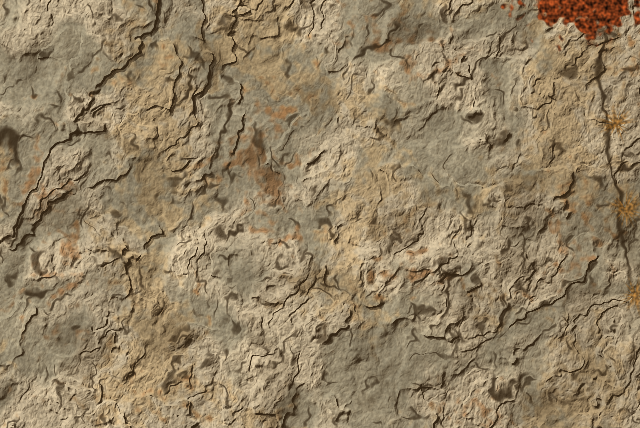
Write a WebGL 1 fragment shader that draws this texture.

```glsl
precision highp float;
// Weathered sandstone face: flaking ledges, cracks, rust stains and dry lichen.
uniform vec2 u_resolution;

const vec3 PALE   = vec3(0.775, 0.70, 0.57);
const vec3 GREY   = vec3(0.61, 0.565, 0.46);
const vec3 OCHRE  = vec3(0.71, 0.60, 0.43);
const vec3 RUST   = vec3(0.57, 0.37, 0.20);
const vec3 SHADOW = vec3(0.20, 0.145, 0.08);
const vec3 LICHEN = vec3(0.44, 0.20, 0.09);
const vec3 STRAW  = vec3(0.62, 0.42, 0.18);

const vec2 TO_LIGHT = vec2(-0.72, 0.69);
const vec2 GRAIN = vec2(0.42, 0.907);   // direction the flakes run in
const float LEDGE_HEIGHT = 0.012;
const float FLAKE_HEIGHT = 0.005;
const float ROUGHNESS = 0.25;
const float AMBIENT = 0.89;
const float SLOPE_STEP = 0.0024;
const float SHADOW_REACH = 0.011;

vec2 hashGradient(vec2 cell) {
  float a = 6.2832 * fract(sin(dot(cell, vec2(127.1, 311.7))) * 43758.55);
  return vec2(cos(a), sin(a));
}

// Gradient noise, roughly -0.7 to 0.7
float noise(vec2 p) {
  vec2 i = floor(p), f = fract(p);
  vec2 u = f * f * f * (f * (f * 6.0 - 15.0) + 10.0);
  vec2 x = vec2(1.0, 0.0);
  float low = mix(dot(hashGradient(i), f), dot(hashGradient(i + x), f - x), u.x);
  float high = mix(dot(hashGradient(i + x.yx), f - x.yx),
                   dot(hashGradient(i + 1.0), f - 1.0), u.x);
  return mix(low, high, u.y);
}

vec2 noise2(vec2 p) {
  return vec2(noise(p), noise(p + 37.4));
}

vec2 alongGrain(vec2 p) {
  return vec2(1.15 * dot(p, vec2(GRAIN.y, -GRAIN.x)), 0.8 * dot(p, GRAIN));
}

// Bends the plane at three scales so that edges come out ragged
vec2 warp(vec2 p) {
  return p + 0.06 * noise2(p * 5.0) + 0.03 * noise2(p * 19.0 + 9.0)
           + 0.013 * noise2(p * 55.0 + 23.0);
}

float terrace(float level, float width) {
  return floor(level) + smoothstep(0.0, width, fract(level));
}

// 1 on the rough crust, 0 on the smoother exposed plates
float crustMask(vec2 w) {
  return smoothstep(-0.24, 0.16, noise(w * 3.6 + 5.3) + 0.7 * noise(w * 10.0));
}

float height(vec2 p) {
  vec2 w = warp(p), q = alongGrain(w);
  float crust = crustMask(w);
  // ledges are sharp in short stretches and worn to a slope in others
  float worn = smoothstep(0.14, -0.10, noise(w * 6.5 + 71.0) + 0.4 * noise(p * 21.0));
  float h = LEDGE_HEIGHT * terrace(4.0 * noise(q * 2.1 + 3.0), mix(0.05, 0.9, worn));
  h += FLAKE_HEIGHT * terrace(3.0 * noise(q * 9.0 + 20.0), mix(0.15, 0.9, 1.0 - crust));
  // main fracture stepping down to the right
  float fracture = w.x - 0.7 * (w.y - 0.45) + 0.05 * noise(w * 8.0 + 33.0);
  h -= LEDGE_HEIGHT * smoothstep(0.40, 0.46, w.y) * smoothstep(-0.005, 0.005, fracture);
  // creased, gritty surface, steeper and finer octave by octave
  float freq = 15.0, steep = ROUGHNESS;
  vec2 r = alongGrain(p + 0.2 * (w - p));
  for (int i = 0; i < 4; i++) {
    float n = noise(r * freq + float(i) * 13.7);
    h += steep / freq * mix(0.5, 1.0, crust) * mix(n, abs(n), 0.7);
    r = mat2(0.87, 0.5, -0.5, 0.87) * r;
    freq *= 2.15;
    steep *= 1.2;
  }
  return h;
}

// Thin line along the zero contour, opened only where the mask is high
float fissure(vec2 q, float mask, float width) {
  float open = smoothstep(0.1, 0.32, mask);
  return open * (1.0 - smoothstep(0.15 * width, width * (0.3 + 0.7 * open), abs(noise(q))));
}

float crackLines(vec2 p, vec2 w) {
  vec2 q = alongGrain(w);
  float broken = noise(p * 19.0);
  float lines = fissure(q * vec2(4.2, 2.2) + 50.0, noise(p * 5.0 + 28.0) + 0.6 * broken, 0.028);
  // short ticks scattered over the whole face
  float ticks = fissure(q * vec2(15.0, 8.0) + 12.0, noise(p * 16.0 + 83.0) + 0.4 * broken, 0.08);
  ticks = max(ticks, fissure(q.yx * vec2(17.0, 12.0), noise(p * 20.0 + 44.0), 0.08));
  // long upright crack near the right side
  float side = p.x - 1.455 + 0.13 * (p.y - 0.45) + 0.02 * noise(vec2(p.y * 13.0, 2.5));
  float d = abs(side + 0.5 * (w.x - p.x));
  float extent = smoothstep(0.22, 0.42, p.y) * smoothstep(0.97, 0.90, p.y);
  float width = max(0.006 + 0.010 * noise(p * 14.0 + 7.0), 0.002);
  float upright = extent * (1.0 - smoothstep(0.001, width, d));
  return max(max(lines, 0.8 * ticks), upright);
}

void main() {
  vec2 p = gl_FragCoord.xy / u_resolution.y;
  vec2 w = warp(p);
  float crust = crustMask(w);
  float speckle = noise(p * 150.0);
  float mottle = noise(w * 26.0 + 4.0) + 0.6 * noise(p * 64.0);

  // Stone colour
  vec3 color = mix(GREY, PALE, 0.1 + 0.9 * crust);
  float tint = noise(w * 4.2 + 90.0) + 0.5 * mottle;
  color = mix(color, OCHRE, 0.7 * smoothstep(0.04, 0.4, tint));
  float stain = noise(w * 4.0 + 140.0) + 0.8 * mottle;
  color = mix(color, RUST, 0.6 * smoothstep(0.34, 0.85, stain));
  color *= 1.0 + 0.16 * speckle + 0.12 * mottle + 0.14 * noise(p * 6.0 + 61.0);

  // Relief light, crevices, cast shadow and cracks
  float h = height(p);
  float slope = (h - height(p + TO_LIGHT * SLOPE_STEP)) / SLOPE_STEP;
  float drop = height(p + TO_LIGHT * SHADOW_REACH) - h;
  float light = AMBIENT + (slope < 0.0 ? 0.62 * slope : min(0.42 * slope, 0.2));
  light -= 0.14 * smoothstep(0.7, 1.5, p.x - 0.3 * p.y);
  light -= 0.25 * smoothstep(0.12, 0.5, noise(w * 7.0 + 110.0) + 0.4 * mottle);
  light *= 1.0 - 0.45 * smoothstep(0.4, 0.9, -slope);
  light *= 1.0 - 0.7 * smoothstep(0.007, 0.015, drop);
  light *= 1.0 - 0.8 * crackLines(p, w);
  color = mix(SHADOW, color, clamp(light, 0.0, 1.08));

  // Lichen in the upper right corner
  float edge = length((p - vec2(1.37, 1.0)) / vec2(0.15, 0.08));
  edge += 0.8 * noise(p * 22.0) + 0.7 * noise(p * 60.0);
  vec3 lichen = LICHEN * (1.0 + 1.1 * noise(p * 75.0) + 0.8 * speckle);
  color = mix(color, lichen, 1.0 - smoothstep(0.7, 1.05, edge));

  // Dry tufts along the upright crack
  for (int i = 0; i < 3; i++) {
    vec2 d = p - vec2(1.44 + 0.022 * float(i), 0.71 - 0.2 * float(i));
    float blades = noise(vec2(atan(d.y, d.x) * 6.0, float(i) * 9.0 + 0.5));
    float tuft = 1.0 - smoothstep(0.2, 1.0, length(d) / (0.035 + 0.05 * blades));
    color = mix(color, STRAW * (0.85 + 0.8 * speckle), 0.8 * tuft);
  }
  gl_FragColor = vec4(clamp(color, 0.0, 1.0), 1.0);
}
```
